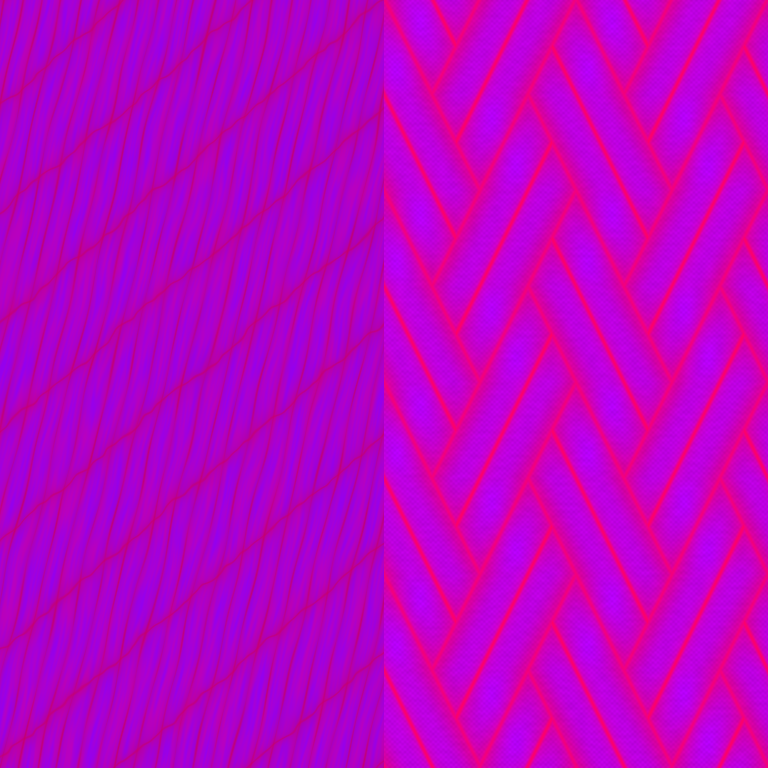
Give the GLSL for this texture map, as a WebGL 2 fragment shader.

```glsl
#version 300 es
precision highp float;

uniform vec2 u_resolution;
out vec4 fragColor;

const vec3 VIOLET = vec3(0.71, 0.0, 0.98);
const vec3 MAGENTA = vec3(0.80, 0.0, 0.66);
const vec3 CRIMSON = vec3(1.0, 0.0, 0.40);

vec2 hashGradient(vec2 cell) {
    float h = fract(sin(dot(cell, vec2(127.1, 311.7))) * 43758.5);
    return vec2(cos(h * 6.2832), sin(h * 6.2832));
}

float gradientNoise(vec2 p) {
    vec2 i = floor(p), f = fract(p);
    vec2 w = f * f * f * (f * (f * 6.0 - 15.0) + 10.0);
    float a = dot(hashGradient(i), f);
    float b = dot(hashGradient(i + vec2(1, 0)), f - vec2(1, 0));
    float c = dot(hashGradient(i + vec2(0, 1)), f - vec2(0, 1));
    float d = dot(hashGradient(i + vec2(1, 1)), f - vec2(1, 1));
    return mix(mix(a, b, w.x), mix(c, d, w.x), w.y);
}

// Distance to the nearest whole number
float nearInteger(float x) {
    return abs(x - floor(x + 0.5));
}

// Soft line of a given half width
float stroke(float dist, float halfWidth, float soft) {
    return 1.0 - smoothstep(halfWidth - soft, halfWidth + soft, dist);
}

// Steep fibres bound by slanted, slightly wandering seams
vec3 fibreColor(vec2 p, float pixel) {
    float wander = 0.010 * gradientNoise(p * vec2(16.0, 14.0))
                 + 0.006 * gradientNoise(p * 55.0);
    float seamPhase = (p.y - 0.844 * p.x - 0.863 + wander) / 0.1417;
    float seamDist = nearInteger(seamPhase) * 0.1417 * 0.764;

    float slant = p.x - 0.23 * p.y;
    float bend = 0.007 * gradientNoise(vec2(slant * 22.0, p.y * 9.0));
    float across = slant + bend;
    float gapDist = nearInteger(across * 40.0) / 40.0;

    // Lengthwise grain at two scales
    float coarse = gradientNoise(vec2(across * 75.0, p.y * 7.0));
    float fine = gradientNoise(vec2(across * 240.0, p.y * 22.0));
    float tone = 0.50 + 0.75 * coarse + 0.75 * fine;
    vec3 color = mix(vec3(0.58, 0.0, 0.94), vec3(0.72, 0.0, 0.76), clamp(tone, 0.0, 1.0));

    float breakup = 0.7 + 0.8 * gradientNoise(vec2(floor(across * 40.0 + 0.5) * 1.7, p.y * 14.0));
    float gap = stroke(gapDist, 0.0014, pixel + 0.001) * clamp(breakup, 0.25, 0.95);
    gap = max(gap, 0.42 * exp(-gapDist * 270.0));
    color = mix(color, vec3(0.77, 0.0, 0.42), gap);

    float seam = 0.75 * stroke(seamDist, 0.0018, pixel + 0.001);
    seam = max(seam, 0.45 * exp(-seamDist * 120.0));
    return mix(color, vec3(0.78, 0.0, 0.42), seam);
}

// Herringbone braid; one unit is the vertical spacing of the strands
vec3 braidColor(vec2 p, float pixel) {
    float zigzag = 0.5 * abs(mod(p.y, 2.0) - 1.0) - 0.25;
    float column = p.x - 4.75 - zigzag;
    float along = fract(column);
    float lean = mod(floor(column), 2.0) < 0.5 ? -2.0 : 2.0;
    float lane = p.y + lean * p.x;
    float odd = mod(floor(lane + 0.5), 2.0);
    float laneDist = nearInteger(lane) * 0.447;
    float borderDist = nearInteger(column) * 0.894;

    // Strands turn magenta where they dive under and along their sides
    float ends = abs(along - 0.5) * 2.0;
    float sides = abs(fract(lane) - 0.5) * 2.0;
    float shade = 0.75 * pow(ends, 1.2) + mix(0.6, 0.4, odd) * pow(sides, 1.8);
    vec3 color = mix(VIOLET, MAGENTA, clamp(shade, 0.0, 1.0));

    // Woven mesh of fine threads
    float mesh = sin(p.x * 118.0) * sin(p.y * 118.0);
    float grain = gradientNoise(p * vec2(9.0, 24.0));
    color *= 1.0 + 0.035 * mesh + 0.05 * grain;

    // Every second side edge is deeper than the braid borders
    float laneLine = stroke(laneDist, 0.018, pixel + 0.012) * mix(0.6, 0.95, odd);
    float borderLine = 0.6 * stroke(borderDist, 0.016, pixel + 0.012);
    float glow = 0.6 * exp(-min(laneDist, borderDist) * 17.0);
    color = mix(color, vec3(0.94, 0.0, 0.58), glow);
    return mix(color, CRIMSON, max(laneLine, borderLine));
}

void main() {
    vec2 p = gl_FragCoord.xy / u_resolution;
    float pixel = 1.0 / u_resolution.y;
    vec3 fibres = fibreColor(p, pixel);
    vec3 braid = braidColor(p * 8.0 - vec2(0.0, 0.02), pixel * 8.0);
    float rightHalf = smoothstep(-0.5 * pixel, 0.5 * pixel, p.x - 0.5);
    fragColor = vec4(clamp(mix(fibres, braid, rightHalf), 0.0, 1.0), 1.0);
}
```
